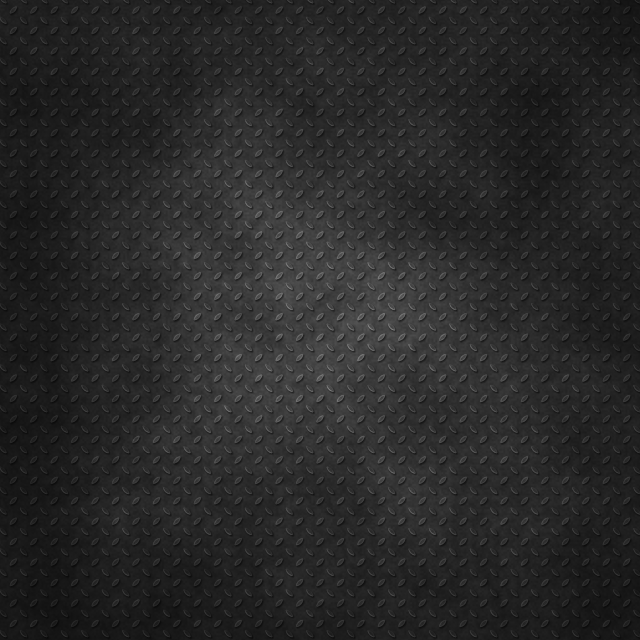
Give the GLSL for this texture, as a WebGL 2 fragment shader.

```glsl
#version 300 es
precision highp float;
// Dark steel tread plate: rows of raised lens-shaped lugs leaning right alternate
// with staggered rows leaning left. Each lug is a rounded lens distance with a lit
// rim and a soft shadow; cloudy noise and a central glow shade the worn metal.

uniform vec2 u_resolution;
out vec4 fragColor;

const float REPEATS = 31.3; // lugs of one lean across the canvas

float hash(vec2 p) {
    return fract(sin(dot(p, vec2(127.1, 311.7))) * 43758.5453);
}

float noise(vec2 p) {
    vec2 i = floor(p), f = fract(p);
    f = f * f * (3.0 - 2.0 * f);
    return mix(mix(hash(i), hash(i + vec2(1, 0)), f.x),
               mix(hash(i + vec2(0, 1)), hash(i + vec2(1, 1)), f.x), f.y);
}

float fbm(vec2 p) {
    float sum = 0.0, weight = 0.5;
    for (int i = 0; i < 5; i++) {
        sum += weight * noise(p);
        p = mat2(1.6, 1.2, -1.2, 1.6) * p + 7.3;
        weight *= 0.5;
    }
    return sum;
}

// Signed distance to a rounded lens lying at 45 degrees; lean is +1 or -1
float lugDistance(vec2 p, float lean) {
    p.x *= lean;
    vec2 q = abs(vec2(p.x + p.y, p.y - p.x)) * 0.7071;
    bool beyondTip = (q.x - 0.19) * 0.271 > q.y * 0.19;
    float lens = beyondTip ? length(q - vec2(0.19, 0.0))
                           : length(q + vec2(0.0, 0.271)) - 0.331;
    return lens - 0.042;
}

// Adds one family of lugs to the plate brightness
float addLugs(float plate, vec2 grid, float lean, float aa) {
    vec2 cell = floor(grid), p = fract(grid) - 0.5;
    float wear = 0.9 + 0.2 * hash(cell + 19.0 * lean);
    float d = lugDistance(p, lean);
    float ground = plate;

    // Shadow falls down and to the right
    float shadow = 1.0 - smoothstep(-0.06, 0.08, lugDistance(p - vec2(0.04, -0.06), lean));
    plate *= 1.0 - 0.52 * shadow;

    // Raised face
    float face = 1.0 - smoothstep(-aa, aa, d);
    plate = mix(plate, ground * (lean > 0.0 ? 1.15 : 1.0) + 0.008, face);

    // Rim, strongest on the side facing left
    float rim = 1.0 - smoothstep(0.008, 0.022 + aa, abs(d + 0.022));
    float side = (p.x - lean * p.y) * 0.7071;
    float lit = smoothstep(0.07, -0.07, side);
    float strength = lean > 0.0 ? mix(0.5, 0.75, lit) : mix(0.15, 1.1, lit);
    return plate + rim * strength * wear * (0.025 + 0.5 * ground);
}

void main() {
    vec2 uv = gl_FragCoord.xy / u_resolution;
    float aa = 0.6 * REPEATS / min(u_resolution.x, u_resolution.y);

    // Broad glow, darkening towards the sides and corners
    vec2 fromCenter = (uv - vec2(0.5, 0.53)) / vec2(0.31, 0.40);
    float glow = exp(-dot(fromCenter, fromCenter));
    float plate = 0.105 + 0.135 * glow;

    // Cloudy stains, leathery pitting and fine grain
    plate *= 0.58 + 0.86 * fbm(uv * 6.5 + 3.7);
    plate *= 0.82 + 0.36 * fbm(uv * 80.0);
    plate *= 0.90 + 0.20 * noise(uv * 330.0);

    // Two staggered families of lugs
    vec2 grid = uv * REPEATS - vec2(0.152, 0.31);
    plate = addLugs(plate, grid, 1.0, aa);
    plate = addLugs(plate, grid + 0.5, -1.0, aa);

    fragColor = vec4(vec3(plate), 1.0);
}
```
